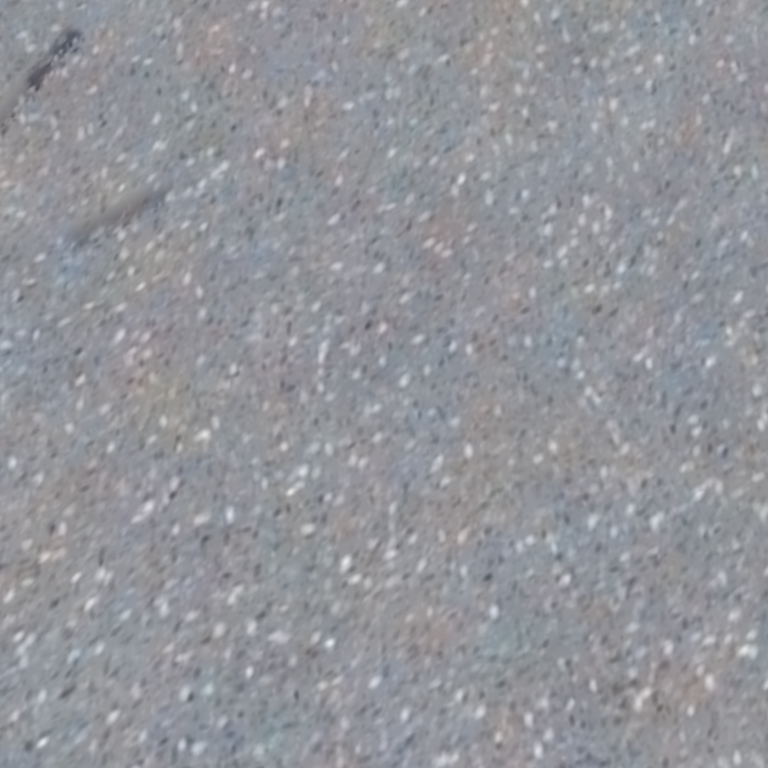
This texture is drawn by a Shadertoy shader. Its source:

```glsl
// Worn asphalt seen at a slant: soft grey grit with pale and dark chips.
// Sums of jittered, slanted cellular grains give the grit, the chips and
// the broad tint patches; two soft streaks add stains at the upper left.

const vec3 ASPHALT = vec3(0.572, 0.578, 0.599);
const vec3 WARM_TINT = vec3(0.022, 0.000, -0.020);
const vec3 GREEN_TINT = vec3(-0.008, 0.009, 0.002);
const vec3 STAIN_SHADE = vec3(0.21, 0.21, 0.20);

const float GRIT_CELLS = 74.0;
const float FINE_CELLS = 118.0;
const float CHIP_CELLS = 60.0;
const float PIT_CELLS = 80.0;

const float GRIT_CONTRAST = 0.075;
const float FINE_CONTRAST = 0.045;
const float CHIP_CONTRAST = 0.230;
const float PIT_CONTRAST = 0.130;
const float MOTTLE_CONTRAST = 0.022;

const float CHIP_SHARE = 0.21;
const float PIT_SHARE = 0.16;
const float SLANT = 1.05;         // main grain direction, radians
const float SLANT_SPREAD = 1.3;   // random turn about it

vec3 hash3(vec2 cell, float seed) {
    vec3 q = fract(vec3(cell.xyx + seed * 17.3) * vec3(0.1031, 0.1030, 0.0973));
    q += dot(q, q.yxz + 33.33);
    return fract((q.xxy + q.yzz) * q.zyx);
}

// Sum of soft ellipses, one per cell; strength runs from low to 1.
float grains(vec2 p, vec2 radius, float low, float share, float seed) {
    vec2 cell = floor(p);
    float total = 0.0;
    for (int y = -1; y <= 1; y++) {
        for (int x = -1; x <= 1; x++) {
            vec2 id = cell + vec2(x, y);
            vec3 place = hash3(id, seed);
            vec3 kind = hash3(id, seed + 5.0);
            float angle = SLANT + SLANT_SPREAD * (kind.x - 0.5);
            vec2 along = vec2(cos(angle), sin(angle));
            vec2 d = p - id - place.xy;
            d = vec2(dot(d, along), dot(d, vec2(-along.y, along.x)));
            d /= radius * mix(0.72, 1.0, kind.y);
            float body = max(0.0, 1.0 - dot(d, d));
            total += step(place.z, share) * mix(low, 1.0, kind.z) * body * body;
        }
    }
    return total;
}

// Signed patches at two broad scales.
float patches(vec2 p, float seed) {
    return grains(p * 9.0, vec2(1.0, 0.85), -1.0, 1.0, seed)
         + 0.8 * grains(p * 24.0, vec2(1.0, 0.75), -1.0, 1.0, seed + 1.0);
}

// Soft stain along a segment.
float streak(vec2 p, vec2 a, vec2 b, float width) {
    vec2 ab = b - a;
    float t = clamp(dot(p - a, ab) / dot(ab, ab), 0.0, 1.0);
    return 1.0 - smoothstep(0.0, width, length(p - a - ab * t));
}

void mainImage(out vec4 fragColor, in vec2 fragCoord) {
    vec2 uv = fragCoord / iResolution.y;

    // Grains shrink with distance; a gentle sway bends their rows.
    vec2 ground = vec2((uv.x - 0.5) * (0.88 + 0.24 * uv.y),
                       uv.y * (0.88 + 0.14 * uv.y)) + 2.0;
    ground += 0.006 * sin(ground.yx * vec2(13.0, 17.0));

    // Grit and chips
    float grit = GRIT_CONTRAST * grains(ground * GRIT_CELLS, vec2(0.95, 0.52), -1.0, 1.0, 1.0)
               + FINE_CONTRAST * grains(ground * FINE_CELLS, vec2(0.95, 0.60), -1.0, 1.0, 2.0);
    float chips = CHIP_CONTRAST * grains(ground * CHIP_CELLS, vec2(0.90, 0.55), 0.2, CHIP_SHARE, 3.0);
    float pits = PIT_CONTRAST * grains(ground * PIT_CELLS, vec2(0.98, 0.55), 0.2, PIT_SHARE, 4.0);
    float nearness = mix(1.12, 0.78, uv.y);

    // Broad light and tint variation
    vec3 color = ASPHALT + MOTTLE_CONTRAST * patches(ground, 6.0);
    color += WARM_TINT * patches(ground, 8.0) + GREEN_TINT * patches(ground, 11.0);
    color += nearness * (grit + chips - pits);

    // Stains with ragged edges
    vec2 ragged = uv + 0.10 * vec2(grit, -grit);
    float stain = streak(ragged, vec2(0.045, 0.895), vec2(0.095, 0.955), 0.018)
                + 0.4 * streak(ragged, vec2(0.000, 0.840), vec2(0.040, 0.885), 0.018)
                + 0.5 * streak(ragged, vec2(0.105, 0.690), vec2(0.210, 0.745), 0.024);
    color -= STAIN_SHADE * stain;

    fragColor = vec4(clamp(color, 0.0, 1.0), 1.0);
}
```
